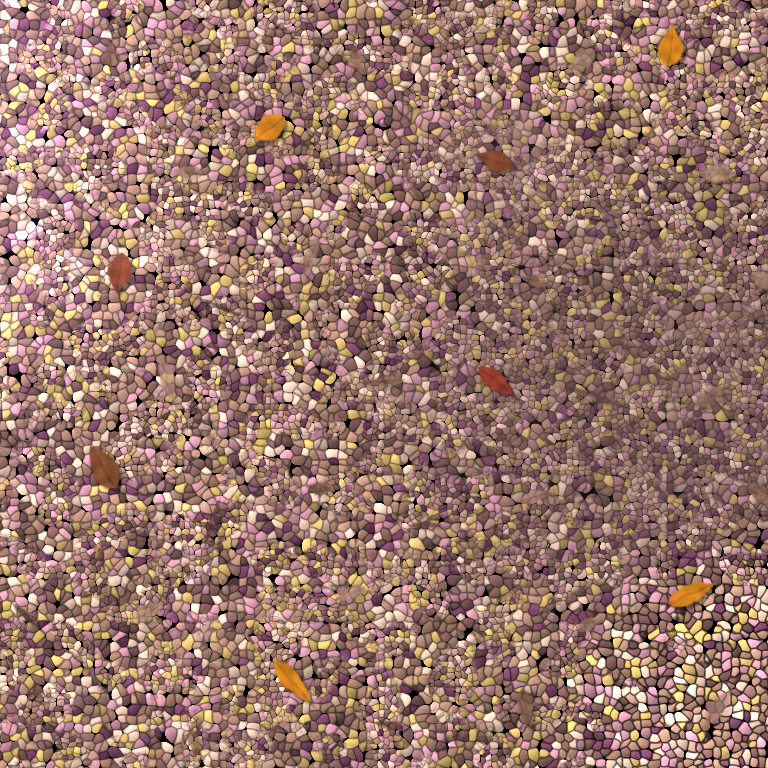
This texture is drawn by a Shadertoy shader. Its source:

```glsl
// Coarse pink-brown sand and fine gravel with scattered fallen leaves and twigs.

vec3 hash3(vec2 p) {
    vec3 q = fract(p.xyx * vec3(0.1031, 0.1030, 0.0973));
    q += dot(q, q.yxz + 33.33);
    return fract((q.xxy + q.yzz) * q.zyx);
}

float cornerSlope(vec2 cell, vec2 offset) {
    return dot(hash3(cell + 71.0).xy * 2.0 - 1.0, offset);
}

float gradientNoise(vec2 p) {
    vec2 i = floor(p), f = fract(p);
    vec2 u = f * f * f * (f * (f * 6.0 - 15.0) + 10.0);
    vec2 e = vec2(1, 0);
    return mix(mix(cornerSlope(i, f), cornerSlope(i + e, f - e), u.x),
               mix(cornerSlope(i + e.yx, f - e.yx), cornerSlope(i + 1.0, f - 1.0), u.x), u.y);
}

vec3 grainColor(float pick) {
    vec3 c = vec3(0.59, 0.45, 0.39);
    c = mix(c, vec3(0.43, 0.31, 0.30), step(0.30, pick));
    c = mix(c, vec3(0.80, 0.67, 0.60), step(0.47, pick));
    c = mix(c, vec3(0.69, 0.49, 0.54), step(0.67, pick));
    c = mix(c, vec3(0.41, 0.24, 0.33), step(0.81, pick));
    return mix(c, vec3(0.74, 0.62, 0.38), step(0.88, pick));
}

// Soft cellular pebbles: rgb is the blended colour, a is the height above the gaps
vec4 grains(vec2 p) {
    vec2 cell = floor(p);
    vec3 sum = vec3(0);
    float total = 0.0, nearest = 9.0, second = 9.0;
    for (int y = -1; y <= 1; y++)
    for (int x = -1; x <= 1; x++) {
        vec2 id = cell + vec2(x, y);
        vec3 h = hash3(id), k = hash3(id + 137.0);
        vec2 d = p - id - 0.1 - 0.8 * h.xy;
        float angle = 6.283 * k.x;
        vec2 axis = vec2(cos(angle), sin(angle));
        vec2 q = vec2(dot(d, axis) * 0.82, dot(d, vec2(-axis.y, axis.x)) * 1.2);
        float dist = length(q) + 0.2 * k.y;
        float weight = exp(-30.0 * dist * dist);
        float tone = 0.79 + 0.40 * k.z + 0.3 * dot(d, vec2(-0.6, 0.8));
        sum += weight * tone * grainColor(h.z);
        total += weight;
        second = min(second, max(nearest, dist));
        nearest = min(nearest, dist);
    }
    return vec4(sum / max(total, 1e-9), smoothstep(0.0, 0.32, second - nearest));
}

// Negative inside a pointed leaf that is blunter at one end
float leafShape(vec2 q, vec2 size) {
    float t = q.x / size.x;
    return abs(q.y) - size.y * (1.0 - t * t) * (1.0 + 0.35 * clamp(t, -1.0, 1.0));
}

vec3 addLeaves(vec3 ground, vec2 uv) {
    vec2 ragged = 0.004 * vec2(gradientNoise(uv * 55.0), gradientNoise(uv * 55.0 + 40.0));
    for (int i = 0; i < 38; i++) {
        float n = float(i);
        vec3 h = hash3(vec2(n, 5.0)), k = hash3(vec2(n, 23.0));
        vec2 center = fract(n * vec2(0.7549, 0.5698) + vec2(0.37, 0.81)) + 0.05 * (h.xy - 0.5);
        float angle = 6.283 * h.z;
        mat2 turn = mat2(cos(angle), -sin(angle), sin(angle), cos(angle));
        bool vivid = i < 8, twig = i > 27;
        vec2 size = vivid ? vec2(0.024 + 0.014 * k.x, 0.011 + 0.007 * k.y)
                          : vec2(0.015 + 0.016 * k.x, 0.006 + 0.005 * k.y);
        if (twig) size = vec2(0.02 + 0.02 * k.x, 0.0022 + 0.002 * k.y);
        vec3 tint = mix(vec3(0.50, 0.34, 0.27), vec3(0.73, 0.57, 0.49), k.z);
        if (vivid) tint = i % 2 == 0 ? vec3(0.87, 0.53, 0.12)
                                     : mix(vec3(0.60, 0.23, 0.18), vec3(0.47, 0.31, 0.17), k.z);
        if (twig) tint = mix(vec3(0.29, 0.17, 0.19), vec3(0.60, 0.49, 0.45), k.z * k.z);
        vec2 q = turn * (uv - center + ragged);
        float shade = leafShape(turn * (uv - center + vec2(-0.004, 0.004)), size);
        float mask = smoothstep(0.002, -0.002, leafShape(q, size));
        float vein = smoothstep(0.0025, 0.0, abs(q.y));
        tint *= 1.0 + 0.35 * gradientNoise(uv * 65.0 + n) - (twig ? 0.0 : 0.13) * vein;
        ground *= 1.0 - (vivid ? 0.4 : 0.18) * smoothstep(0.004, -0.003, shade);
        ground = mix(ground, tint, mask * (vivid ? 0.94 : 0.68));
    }
    return ground;
}

void mainImage(out vec4 fragColor, in vec2 fragCoord) {
    vec2 uv = fragCoord / iResolution.y;
    float broad = gradientNoise(uv * 4.0 + 3.0) + 0.5 * gradientNoise(uv * 9.0);
    vec2 warp = 0.004 * vec2(gradientNoise(uv * 38.0), gradientNoise(uv * 38.0 + 19.0));

    // Lighting zones: sunlit left side, silted right middle, crisp lower right corner
    vec2 toSun = (uv - vec2(-0.03, 0.84)) * vec2(5.0, 3.0);
    float sun = exp(-dot(toSun, toSun));
    float silt = smoothstep(0.5, 0.1, length((uv - vec2(0.86, 0.50)) * vec2(1.0, 1.15)) - 0.2 * broad);
    float crisp = smoothstep(0.32, 0.10, length(uv - vec2(0.98, 0.05)) + 0.12 * broad);

    // Coarse grit with patches of finer sand
    vec4 coarse = grains((uv + warp) * 84.0);
    vec4 fine = grains((uv - warp) * 122.0 + 31.0);
    float fineness = smoothstep(-0.05, 0.2, gradientNoise(uv * 21.0 + 8.0) + 0.15 * silt - 0.4 * crisp);
    vec4 grit = mix(coarse, fine, 0.05 + 0.85 * fineness);
    vec3 color = grit.rgb * mix(0.66 - 0.25 * crisp, 1.14 + 0.16 * crisp, grit.a);

    // Muted silt, broad brightness drift and a lilac glow
    float mud = clamp(0.32 * silt + 0.25 * smoothstep(0.1, 0.5, broad) - 0.5 * crisp, 0.0, 0.5);
    color = mix(color, vec3(0.51, 0.39, 0.385), mud);
    color *= 1.03 + 0.12 * broad - 0.10 * silt;
    vec3 middle = vec3(0.58, 0.45, 0.41);
    color = (color - middle) * 1.15 + middle;
    color = addLeaves(color, uv);
    color = color * (1.0 + 0.28 * sun) + sun * vec3(0.09, 0.07, 0.12);
    fragColor = vec4(clamp(color, 0.0, 1.0), 1.0);
}
```
